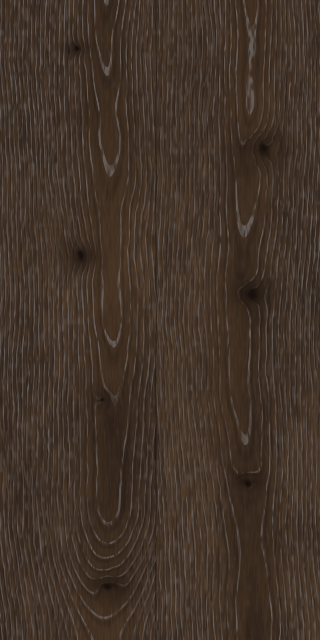
Reproduce this texture procedurally as a WebGL 2 fragment shader.

```glsl
#version 300 es
precision highp float;
// Dark brushed oak: two planks with cathedral grain, pale pores and knots.

#define DARK vec3(0.172, 0.126, 0.096)
#define WARM vec3(0.290, 0.212, 0.145)
#define PORE vec3(0.385, 0.358, 0.348)
#define KNOT vec3(0.085, 0.058, 0.045)
#define SEAM_X 0.487
#define HEARTS vec2(0.34, 0.77)
#define RING_FREQ 74.0
#define LINE_WIDTH 0.0036
#define STREAK_FREQ vec2(230.0, 48.0)
#define KNOT_COUNT 7
#define KNOT_SIZE vec2(0.007, 0.019)

uniform vec2 u_resolution;
out vec4 fragColor;

float hash(vec2 cell) {
    uvec2 u = uvec2(ivec2(cell)) * uvec2(1597334677u, 3812015801u);
    uint n = (u.x ^ u.y) * 1597334677u;
    n = (n ^ (n >> 15)) * 2246822519u;
    n ^= n >> 13;
    return float(n >> 8) / 16777216.0;
}

float noise(vec2 p) {
    vec2 cell = floor(p);
    vec2 f = fract(p);
    f = f * f * (3.0 - 2.0 * f);
    float low = mix(hash(cell), hash(cell + vec2(1, 0)), f.x);
    float high = mix(hash(cell + vec2(0, 1)), hash(cell + vec2(1, 1)), f.x);
    return mix(low, high, f.y);
}

float signedNoise(vec2 p) {
    return noise(p) * 2.0 - 1.0;
}

// Returns grain displacement, soft stain and dark core of all knots.
vec3 knots(vec2 p, float plank) {
    vec3 total = vec3(0.0);
    for (int i = 0; i < KNOT_COUNT; i++) {
        float id = float(i);
        float side = mod(id, 2.0);
        float size = mix(KNOT_SIZE.x, KNOT_SIZE.y, hash(vec2(id, 31)));
        float x = mix(HEARTS.x, HEARTS.y, side) + (hash(vec2(id, 47)) - 0.5) * 0.22;
        float y = (id + 0.2 + 0.6 * hash(vec2(id, 59))) * 2.0 / float(KNOT_COUNT);
        vec2 d = (p - vec2(x, y)) / size;
        d += 0.5 * vec2(signedNoise(p * 45.0), signedNoise(p * 45.0 + 90.0));
        float d2 = dot(d, d);
        vec3 part = vec3(1.5 * size * exp(-0.11 * d2),
                         exp(-0.07 * dot(d * d, vec2(0.7, 1.2))),
                         exp(-1.3 * d2));
        total += part * (1.0 - abs(side - plank));
    }
    return total;
}

void main() {
    vec2 p = gl_FragCoord.xy / u_resolution.x;
    float plank = step(SEAM_X, p.x);
    float seed = plank * 37.0;

    // Wavering fibres
    vec2 q = p;
    q.x += 0.012 * signedNoise(p * vec2(5.0, 2.6) + seed);
    q.x += 0.0028 * signedNoise(p * vec2(20.0, 11.0) + seed);
    q.x += 0.0012 * signedNoise(p * vec2(60.0, 36.0) + seed);
    vec3 knot = knots(p, plank);

    // Growth rings of a log, cut at a depth that changes along the plank
    float heart = mix(HEARTS.x, HEARTS.y, plank);
    heart += 0.018 * signedNoise(vec2(seed, p.y * 2.2));
    float across = q.x - heart;
    float depth = 0.122 - 0.036 * p.y;
    depth += 0.013 * signedNoise(vec2(seed + 5.0, p.y * 3.0));
    depth += (1.0 - plank) * 0.08 * (1.0 - smoothstep(0.0, 0.42, p.y));
    float radius = length(vec2(across, depth)) + knot.x;
    radius += 0.003 * signedNoise(q * vec2(14.0, 9.0) + seed);
    float phase = radius * RING_FREQ;
    float blur = clamp(fwidth(phase), 0.02, 0.35);
    float width = clamp(blur * u_resolution.x * LINE_WIDTH, 0.13, 0.30);
    float ring = fract(phase);
    float fromLine = abs(ring - 0.5) * 2.0;
    float line = 1.0 - smoothstep(width - blur, width + blur, fromLine);
    float latewood = smoothstep(0.55, 0.75, ring) * (1.0 - smoothstep(0.75, 1.0, ring));
    float side = smoothstep(0.03, 0.14, abs(across));

    // Broken pores on the rings and fine ones between them
    float dash = noise(q * STREAK_FREQ + seed);
    float longDash = noise(q * STREAK_FREQ * vec2(0.5, 0.4) + 131.0);
    float fine = noise(q * STREAK_FREQ * vec2(1.1, 0.9) + 211.0);
    float patchy = noise(p * vec2(7.0, 4.0) + 17.0);
    float pore = line * smoothstep(0.12, 0.78, mix(dash, longDash, 0.4));
    pore *= mix(1.05, 0.72, side) * (0.65 + 0.6 * patchy);
    pore += 0.32 * smoothstep(0.5, 0.95, fine) * mix(0.3, 1.0, side);
    pore += 0.07 * side;
    pore *= 1.0 - 0.7 * min(knot.y, 1.0);

    // Brown ground with streaks and broad drifts of tone
    float streak = noise(q * STREAK_FREQ * vec2(0.9, 0.5) + 73.0);
    float drift = noise(p * vec2(5.0, 1.8) + seed + 9.0);
    float blotch = noise(p * vec2(11.0, 6.0) + seed + 61.0);
    float tone = 0.56 + mix(0.3, 0.75, side) * (streak - 0.5);
    tone += 0.5 * (drift - 0.5) + 0.3 * (blotch - 0.5) - 0.3 * latewood;
    vec3 color = mix(DARK, WARM, clamp(tone, 0.0, 1.0));
    color = mix(color, PORE, clamp(pore, 0.0, 1.0));

    // Knots and the joint between the planks
    float stain = 0.5 * min(knot.y, 1.0) * (0.5 + 0.7 * noise(p * 28.0));
    color = mix(color, KNOT, clamp(stain + 0.75 * knot.z, 0.0, 0.95));
    float seam = 1.0 - smoothstep(0.001, 0.005, abs(p.x - SEAM_X));
    color *= 1.0 - 0.25 * seam;

    fragColor = vec4(color, 1.0);
}
```
